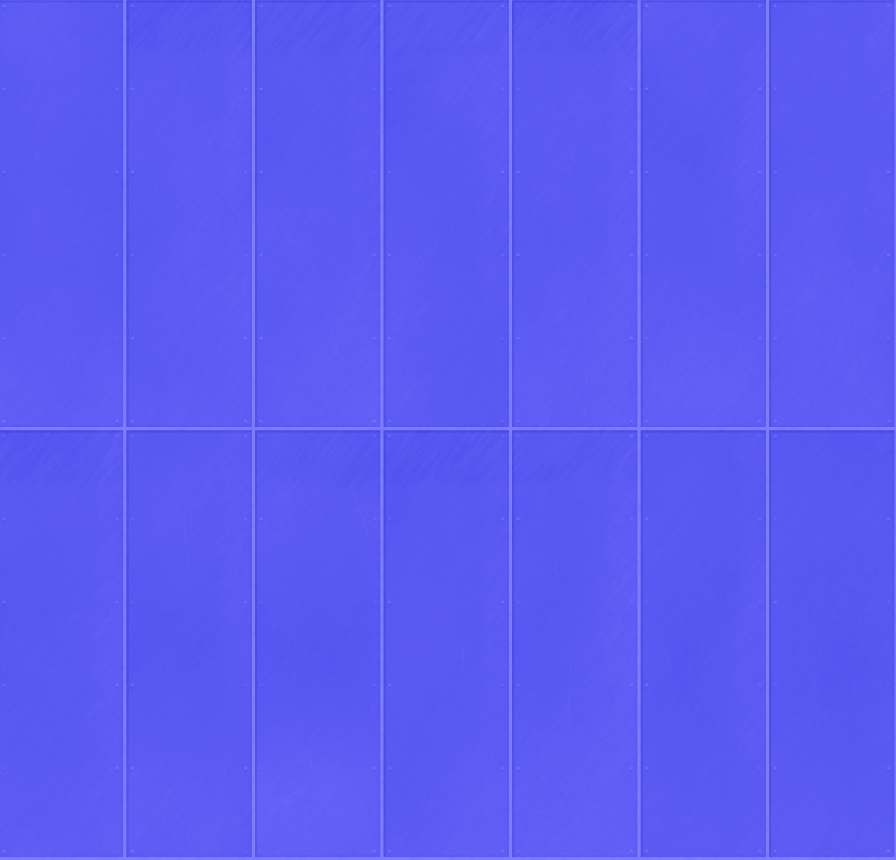
Give the GLSL for this texture map, as a Shadertoy shader.

```glsl
// Blue-violet wall of tall metal panels, seven across and two down, with raised seams.
// Each panel gets rivets along its sides, its own tint and smudges, brushed grain and
// a few scratches. Lengths are in panel widths; one scalar relief drives the colour.

float hash(vec2 p) {
    vec3 q = fract(p.xyx * 0.1031);
    q += dot(q, q.yzx + 33.33);
    return fract((q.x + q.y) * q.z);
}

float noise(vec2 p) {
    vec2 i = floor(p), f = fract(p);
    f = f * f * (3.0 - 2.0 * f);
    return mix(mix(hash(i), hash(i + vec2(1, 0)), f.x),
               mix(hash(i + vec2(0, 1)), hash(i + vec2(1, 1)), f.x), f.y);
}

float fbm(vec2 p) {
    float sum = 0.0, amp = 0.5;
    for (int i = 0; i < 4; i++) {
        sum += amp * noise(p);
        p = p * 2.03 + 17.0;
        amp *= 0.5;
    }
    return sum;
}

float segment(vec2 p, vec2 a, vec2 b) {
    vec2 ab = b - a;
    return length(p - a - ab * clamp(dot(p - a, ab) / dot(ab, ab), 0.0, 1.0));
}

// Soft coverage of a shape with signed distance d
float fill(float d, float aa) {
    return 1.0 - smoothstep(-0.5 * aa, 0.5 * aa, d);
}

// Broad stains, brushed grain and scratches of one panel
float wear(vec2 q, vec2 id, float aa) {
    vec2 seed = id * 13.7 + 5.0;
    vec2 s = q + seed;
    float relief = 0.012 * (hash(id + 3.0) - 0.5);

    // Cloudy tone, lighter toward the foot of the panel
    relief += 0.045 * (fbm(s * vec2(1.3, 0.9)) - 0.47);
    relief += 0.018 * (1.0 - smoothstep(0.0, 1.5, q.y)) - 0.006;

    // Rubbed bands with ragged borders at the head and right side
    float ragged = 0.16 * (fbm(s * 7.0) - 0.5);
    float head = smoothstep(2.88, 2.96, q.y + ragged) * step(0.4, hash(id + 21.0));
    float side = smoothstep(0.72, 0.82, q.x + ragged) * step(0.45, hash(id + 31.0))
               * smoothstep(0.5, 1.5, q.y);
    relief += 0.008 * side - 0.008 * head;

    // Diagonal brushing and fine grit
    vec2 brushed = vec2(dot(s, vec2(0.62, 0.78)), dot(s, vec2(-0.78, 0.62)));
    float streaks = noise(brushed * vec2(6.0, 48.0)) - 0.5;
    relief += streaks * (0.007 + 0.015 * head + 0.006 * side);
    relief += 0.012 * (noise(s * 58.0) - 0.5);
    relief += 0.02 * smoothstep(0.58, 0.8, fbm(brushed * vec2(2.0, 9.0))) * (noise(s * 25.0) - 0.3);

    // Sparse hairline scratches
    for (int i = 0; i < 4; i++) {
        vec2 k = id * 7.0 + float(i) * 19.0;
        vec2 a = vec2(0.15 + 0.7 * hash(k), 0.3 + 2.7 * hash(k + 1.0));
        float len = 0.08 + 0.5 * pow(hash(k + 2.0), 3.0);
        vec2 b = a + len * vec2(0.5 * (hash(k + 4.0) - 0.35), -1.0);
        float bend = 0.012 * (noise(s * 12.0) - 0.5);
        float mark = fill(segment(q + vec2(bend, 0), a, b) - 0.003, 1.3 * aa);
        relief += 0.045 * mark * step(0.55, hash(k + 6.0)) * noise(s * 18.0);
    }
    return relief;
}

void mainImage(out vec4 fragColor, in vec2 fragCoord) {
    vec2 uv = fragCoord / iResolution.xy;
    vec2 size = vec2(1.0, 3.35);
    vec2 cell = uv * vec2(6.97, 2.0) + vec2(0.029, -0.003);
    vec2 id = floor(cell);
    vec2 q = fract(cell) * size;
    vec2 d = (fract(cell + 0.5) - 0.5) * size;   // signed offset from the nearest seam
    float aa = 7.0 / iResolution.x;

    float relief = wear(q, id, aa);

    // Rivets: six rows on both sides, each lit above and shaded below
    float row = (q.y - 0.059) / 0.647;
    vec2 r = vec2(abs(d.x) - 0.06, (fract(row + 0.5) - 0.5) * 0.647);
    float strength = 0.4 + 0.6 * hash(id * 11.0 + vec2(floor(row + 0.5), step(0.0, d.x)));
    relief += 0.075 * strength * fill(length(r) - 0.012, aa);
    relief -= 0.025 * strength * fill(length(r + vec2(0.0, 0.02)) - 0.012, aa);

    // Seams: pale ridge, dark groove on the right and lower sides
    vec2 ridge = vec2(fill(abs(d.x) - 0.012, aa), fill(abs(d.y) - 0.012, aa));
    vec2 groove = vec2(fill(abs(d.x - 0.02) - 0.01, aa), fill(abs(d.y + 0.02) - 0.01, aa));
    vec2 rim = vec2(fill(abs(d.x + 0.02) - 0.008, aa), fill(abs(d.y - 0.02) - 0.008, aa));
    relief -= 0.045 * max(groove.x, groove.y) + 0.015 * max(rim.x, rim.y);

    vec3 color = vec3(0.353, 0.353, 0.953) + relief * vec3(1.0, 1.0, 0.55);
    float shine = max(ridge.x, ridge.y) * (0.85 + 0.3 * noise(cell * vec2(30.0, 90.0)));
    color = mix(color, vec3(0.49, 0.49, 1.0), min(shine, 1.0));
    fragColor = vec4(clamp(color, 0.0, 1.0), 1.0);
}
```
